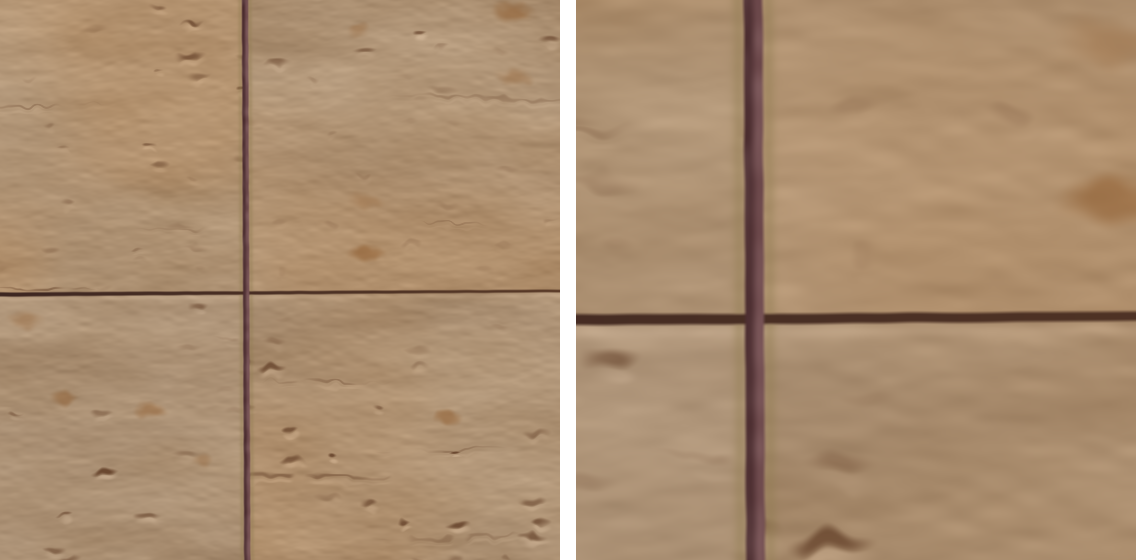
Left, the full canvas; right, a detail of the centre.
Write a WebGL 1 fragment shader that draws this texture.

```glsl
precision highp float;
uniform vec2 u_resolution;

float hash(vec2 p) {
  vec3 q = fract(p.xyx * vec3(0.1031, 0.1030, 0.0973));
  q += dot(q, q.yzx + 33.33);
  return fract((q.x + q.y) * q.z);
}

float noise(vec2 p) {
  vec2 i = floor(p), f = fract(p);
  f = f * f * (3.0 - 2.0 * f);
  return mix(mix(hash(i), hash(i + vec2(1, 0)), f.x),
             mix(hash(i + vec2(0, 1)), hash(i + vec2(1, 1)), f.x), f.y);
}

float fbm(vec2 p) {
  float sum = 0.0, amp = 0.5;
  for (int i = 0; i < 4; i++) {
    sum += amp * noise(p);
    p = p * 2.03 + 17.3;
    amp *= 0.5;
  }
  return sum;
}

// Scattered soft ellipses, one candidate per grid cell
float spots(vec2 p, vec2 grid, vec2 size, float density) {
  vec2 q = p * grid;
  float cover = 0.0;
  for (int j = -1; j <= 1; j++) {
    for (int i = -1; i <= 1; i++) {
      vec2 cell = floor(q) + vec2(i, j);
      vec2 centre = cell + 0.2 + 0.6 * vec2(hash(cell + 3.7), hash(cell + 41.2));
      vec2 radius = size * mix(vec2(0.35, 0.55), vec2(1.0), hash(cell + 71.9));
      float present = step(hash(cell + 13.1), density);
      float strength = mix(0.35, 1.0, hash(cell + 97.3));
      float d = length((q - centre) / radius);
      cover = max(cover, present * strength * (1.0 - smoothstep(0.2, 1.0, d)));
    }
  }
  return cover;
}

float pits(vec2 p) {
  float cluster = smoothstep(0.38, 0.62, noise(p * vec2(3.5, 5.0) + 8.0));
  float holes = spots(p, vec2(13, 26), vec2(0.40, 0.24), 0.24) * mix(0.2, 1.0, cluster);
  float fissures = spots(p + 4.0, vec2(3, 9), vec2(0.75, 0.05), 0.22);
  return max(holes, 0.55 * fissures * smoothstep(0.25, 0.6, noise(p * vec2(28, 9))));
}

float relief(vec2 p) {
  return fbm(p * vec2(11, 34)) + 0.35 * noise(p * vec2(48, 105));
}

void main() {
  vec2 uv = gl_FragCoord.xy / u_resolution;
  float aa = 0.0012 + 0.5 / u_resolution.y;

  // Signed distances to the slightly skewed joints
  vec2 joint = uv - vec2(0.4415 - 0.004 * uv.y, 0.474 + 0.0065 * uv.x);
  joint += 0.0007 * (vec2(noise(uv.yy * 45.0), noise(uv.xx * 30.0)) - 0.5);
  vec2 slab = floor(joint);

  // Each slab is cut from a different part of the stone
  vec2 p = uv + slab * vec2(7.3, 11.9) + 20.0;
  p.y += 0.018 * (noise(p * vec2(4, 6)) - 0.5);
  vec2 rough = p + 0.011 * (vec2(noise(p * 55.0), noise(p * 60.0 + 9.0)) - 0.5);

  // Broad bands, mottling and slab tint
  float bands = fbm(p * vec2(2.5, 13.0)) - 0.47;
  float mottle = fbm(p * vec2(7, 15) + 31.0) - 0.47;
  vec3 stone = vec3(0.678, 0.570, 0.453);
  stone += vec3(0.12, 0.125, 0.12) * bands + vec3(0.07, 0.08, 0.09) * mottle;
  stone += (hash(slab + 5.0) - 0.5) * vec3(0.014, 0.006, -0.006);
  float warm = smoothstep(0.45, 0.8, noise(p * vec2(3, 4) + 50.0));
  stone += warm * vec3(0.008, -0.012, -0.030);

  // Raking light from above
  float slope = relief(p) - relief(p + vec2(0.002, 0.005));
  stone += 0.13 * slope * vec3(1.0, 0.98, 0.92);

  // Rusty stains, pits and their lit lower lips
  float stain = spots(rough + 9.0, vec2(7, 12), vec2(0.33, 0.28), 0.10);
  stone = mix(stone, vec3(0.56, 0.36, 0.18), 0.55 * stain);
  float pit = pits(rough);
  float lip = max(pits(rough + vec2(-0.003, 0.010)) - pit, 0.0);
  stone += 0.085 * lip;
  stone = mix(stone, vec3(0.37, 0.23, 0.14), 0.85 * pit);

  // Horizontal joint, thinner to the right, with a bright edge below
  float edge = exp(-pow((joint.y + 0.008) / 0.004, 2.0));
  stone += 0.045 * edge;
  float halfGap = mix(0.0037, 0.0023, uv.x);
  float gap = 1.0 - smoothstep(halfGap - aa, halfGap + aa, abs(joint.y));
  vec3 color = mix(stone, mix(vec3(0.24, 0.15, 0.13), vec3(0.34, 0.22, 0.15), uv.x), gap);

  // Vertical joint, purple with an olive fringe
  float fringe = exp(-pow((abs(joint.x) - 0.009) / 0.004, 2.0));
  color = mix(color, vec3(0.57, 0.49, 0.32), 0.4 * fringe * (1.0 - gap));
  float grout = 1.0 - smoothstep(0.0056 - aa, 0.0056 + aa, abs(joint.x));
  vec3 groutColor = mix(vec3(0.32, 0.20, 0.21), vec3(0.45, 0.31, 0.32),
                        smoothstep(-0.003, 0.003, joint.x));
  groutColor += 0.07 * (noise(uv * vec2(120, 70)) - 0.5);
  color = mix(color, groutColor, grout);

  gl_FragColor = vec4(color, 1.0);
}
```
